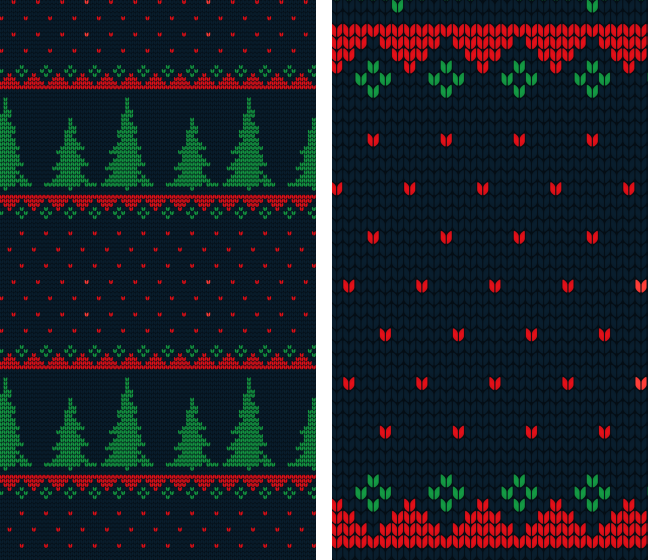
Left, the full canvas; right, a detail of the centre.
Give the GLSL for this pattern, as a Shadertoy shader.

```glsl
// Knitted winter sweater: fir trees between zigzag borders, diamonds and dots.
// Each V stitch is a pair of sheared rounded boxes; the motif is chosen per
// stitch by integer rules on a repeating 30 x 69 chart, then supersampled.

const vec2 CHART = vec2(30.0, 69.0);      // stitches in one repeat
const float REPEATS_DOWN = 2.0;
const vec2 CHART_ORIGIN = vec2(-1.16, 57.0);
const float SLANT = 0.85;
const int SAMPLES = 5;

const vec3 GAP = vec3(0.015, 0.050, 0.080);
const vec3 NAVY = vec3(0.035, 0.115, 0.175);
const vec3 RED = vec3(0.87, 0.06, 0.095);
const vec3 BRIGHT_RED = vec3(1.0, 0.24, 0.22);
const vec3 GREEN = vec3(0.075, 0.59, 0.26);

float hash(vec2 p) {
    return fract(sin(dot(p, vec2(12.9898, 78.233))) * 43758.5453);
}

// Signed distance to a rounded box
float roundBox(vec2 p, vec2 halfSize, float radius) {
    vec2 q = abs(p) - halfSize + radius;
    return length(max(q, 0.0)) + min(max(q.x, q.y), 0.0) - radius;
}

// Fir with drooping tiers every four rows; the right side droops a row earlier
bool fir(vec2 cell, vec2 tip, float height) {
    float x = mod(cell.x - tip.x + 15.0, CHART.x) - 15.0;
    float row = cell.y - tip.y;
    if (row < 0.0 || row > height + 1.0) return false;
    if (abs(x) < 0.5) return true;
    if (row < 1.5 || row > height + 0.5) return false;

    float early = (x > 0.0 && row < height - 3.5) ? 1.0 : 0.0;
    float tier = mod(row + early - height - 1.0, 4.0);
    float u = row / height;
    float reach = floor(3.6 * u + tier * (0.2 + 0.65 * u));
    bool hole = abs(x) > 1.5 && abs(x) < reach && hash(cell) < 0.07;
    return abs(x) <= reach && !hole;
}

// Yarn colour of one chart cell
vec3 yarn(vec2 cell) {
    float fromMiddle = abs(cell.y - 12.0);
    float fromPeak = abs(mod(cell.x + 3.0, 6.0) - 3.0);

    // Zigzag borders and the diamonds nested in them
    if (fromMiddle < 21.5 && fromPeak > 20.5 - fromMiddle) return RED;
    if (abs(fromPeak + abs(fromMiddle - 17.0) - 1.0) < 0.5) return GREEN;

    // Staggered dots, shifted by one stitch in the lower half
    if (fromMiddle < 12.5 && mod(cell.y, 4.0) < 0.5) {
        float shift = 3.0 * mod(cell.y / 4.0, 2.0) + step(11.5, cell.y);
        if (mod(cell.x - shift + 6.0, 6.0) < 0.5) {
            bool bright = abs(cell.x - 22.0) < 0.5 && mod(cell.y, 8.0) > 3.5 && cell.y > 11.5;
            return bright ? BRIGHT_RED : RED;
        }
    }

    // Tall and short trees
    if (fir(cell, vec2(2.0, 36.0), 21.0) || fir(cell, vec2(18.0, 41.0), 16.0)) return GREEN;
    return NAVY;
}

// Knitted surface at p, in stitches, y downwards
vec3 knit(vec2 p, float blur) {
    float col = floor(p.x);
    float legX = abs(p.x - col - 0.5) - 0.25;
    float y = p.y + SLANT * legX;
    float row = floor(y);
    vec2 cell = vec2(mod(col, CHART.x), mod(row + 9.0, CHART.y) - 9.0);

    float d = roundBox(vec2(legX, y - row - 0.5), vec2(0.205, 0.44), 0.16);
    float cover = 1.0 - smoothstep(-blur, blur, d);
    float shade = 1.04 - 0.12 * abs(2.0 * (y - row) - 1.0);
    return mix(GAP, yarn(cell) * shade, cover);
}

void mainImage(out vec4 fragColor, in vec2 fragCoord) {
    float stitchesPerPixel = CHART.y * REPEATS_DOWN / iResolution.y;
    float blur = 0.02 + 0.1 * stitchesPerPixel;
    vec3 color = vec3(0.0);

    // Average a grid of samples inside the pixel
    for (int j = 0; j < SAMPLES; j++) {
        for (int i = 0; i < SAMPLES; i++) {
            vec2 offset = (vec2(i, j) + 0.5) / float(SAMPLES) - 0.5;
            vec2 pos = fragCoord + offset;
            pos.y = iResolution.y - pos.y;
            color += knit(pos * stitchesPerPixel - CHART_ORIGIN, blur);
        }
    }
    fragColor = vec4(color / float(SAMPLES * SAMPLES), 1.0);
}
```
